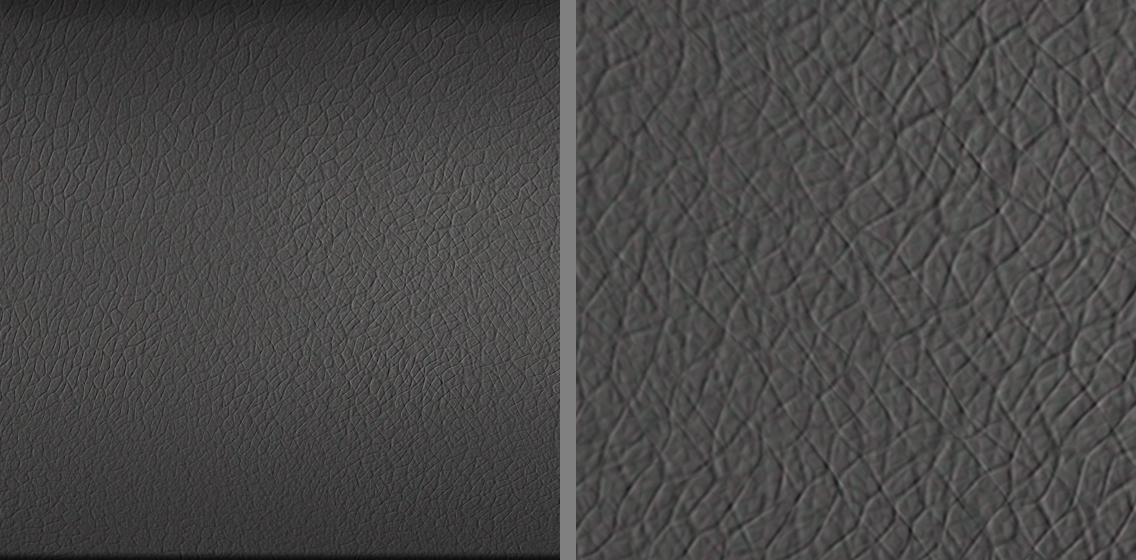
Left: the whole. Right: its middle third, enlarged.
This texture is drawn by a WebGL 2 fragment shader. Its source:

```glsl
#version 300 es
precision highp float;
// Dark grained leather with curved creases, lit across a soft horizontal roll.

uniform vec2 u_resolution;
out vec4 outColor;

const vec3  LEATHER_TINT  = vec3(1.0, 0.985, 0.978);
const float SHADOW_LEVEL  = 0.198;
const float SHEEN_LEVEL   = 0.292;
const float GLOW_STRENGTH = 0.030;
const vec2  GLOW_CENTER   = vec2(0.86, 0.54);
const vec2  LIGHT_DIR     = vec2(-0.97, 0.24);
const float LIGHT_STEP    = 0.0010;  // half distance between height samples
const float RELIEF        = 0.56;
const float CREASE_SHADE  = 0.06;
const float CELL_COUNT    = 48.0;    // main grain cells per canvas width
const float FLAT_COUNT    = 48.0;    // level grain near the lower edge
const float CROSS_COUNT   = 42.0;    // crossing wrinkles
const float PEBBLE_COUNT  = 115.0;   // small pebbles inside the cells
const float PORE_COUNT    = 215.0;   // finest surface roughness
const float FLOW_CURL     = 0.60;    // how far creases turn over the width
const float FLOW_ANGLE    = 0.98;
const float CROSS_ANGLE   = -0.85;
const float CHROMA_NOISE  = 0.040;

vec2 hash2(vec2 p) {
    vec3 q = fract(p.xyx * vec3(0.1031, 0.1030, 0.0973));
    q += dot(q, q.yzx + 33.33);
    return fract((q.xx + q.yz) * q.zy);
}

float valueNoise(vec2 p) {
    vec2 cell = floor(p), f = fract(p);
    f = f * f * (3.0 - 2.0 * f);
    float low  = mix(hash2(cell).x, hash2(cell + vec2(1, 0)).x, f.x);
    float high = mix(hash2(cell + vec2(0, 1)).x, hash2(cell + 1.0).x, f.x);
    return mix(low, high, f.y);
}

// Cellular plateaus: 0 along cell borders, 1 inside, with sloping sides.
float cells(vec2 p, float slopeWidth) {
    vec2 cell = floor(p), f = fract(p);
    float nearest = 8.0, second = 8.0;
    for (int j = -1; j <= 1; j++) {
        for (int i = -1; i <= 1; i++) {
            vec2 offset = vec2(i, j);
            vec2 center = offset + 0.08 + 0.84 * hash2(cell + offset + 90.0);
            float d = length(center - f);
            second = min(second, max(nearest, d));
            nearest = min(nearest, d);
        }
    }
    return smoothstep(0.0, slopeWidth, second - nearest);
}

vec2 rotate(vec2 p, float angle) {
    float c = cos(angle), s = sin(angle);
    return vec2(c * p.x + s * p.y, c * p.y - s * p.x);
}

// Layered sines make the creases wander.
vec2 wander(vec2 p) {
    vec2 w = 0.011 * sin(p.yx * vec2(9.0, 11.0) + vec2(0.7, 2.1));
    w += 0.004 * sin(p.yx * vec2(27.0, 23.0) + p * 13.0 + 1.3);
    return p + w + 0.0018 * sin(p.yx * vec2(83.0, 71.0) + p * 39.0);
}

// Conformal map: creases are steep at the left and lean over to the right.
vec2 flow(vec2 p) {
    vec2 z = FLOW_CURL * (p - 0.5);
    return exp(-z.y) * vec2(sin(z.x), -cos(z.x)) / FLOW_CURL;
}

float leatherHeight(vec2 p) {
    vec2 w = wander(p);
    float patchiness = mix(0.5, 1.0, valueNoise(p * 9.0 + 4.0));
    float upper = smoothstep(0.05, 0.38, p.y + 0.15 * p.x);
    float crossMask = 1.0 - smoothstep(0.1, 0.55, length((p - vec2(0.74, 0.46)) * vec2(0.9, 1.1)));

    vec2 grain = rotate(flow(w), FLOW_ANGLE) * CELL_COUNT * vec2(0.60, 1.15);
    vec2 level = rotate(w, -0.08) * FLAT_COUNT * vec2(0.75, 1.25);
    vec2 bent = w + vec2(0.0, 0.18 * w.x * w.x);
    vec2 crossing = rotate(bent, CROSS_ANGLE) * CROSS_COUNT * vec2(0.52, 1.15);

    float height = cells(grain, 0.26) * patchiness * mix(0.2, 0.85, upper);
    height += cells(level + 40.0, 0.28) * patchiness * mix(0.85, 0.08, upper);
    height += cells(crossing + 17.0, 0.26) * mix(0.08, 0.65, crossMask);
    height += cells(w * PEBBLE_COUNT, 0.6) * 0.30;
    return height + valueNoise(rotate(p, 0.6) * PORE_COUNT) * 0.48;
}

// Broad light: dark at both ends of the roll, brightest in the middle.
float broadLight(vec2 p) {
    float y = p.y + 0.012 * sin(p.x * 5.0);
    float sheen = smoothstep(-0.15, 0.46, y) * (1.0 - smoothstep(0.64, 1.06, y));
    vec2 toGlow = (p - GLOW_CENTER) * vec2(2.6, 4.2);
    return mix(SHADOW_LEVEL, SHEEN_LEVEL, sheen) + GLOW_STRENGTH * exp(-dot(toGlow, toGlow));
}

void main() {
    vec2 p = gl_FragCoord.xy / u_resolution;
    float behind = leatherHeight(p - LIGHT_DIR * LIGHT_STEP);
    float ahead = leatherHeight(p + LIGHT_DIR * LIGHT_STEP);

    // Slopes facing the light brighten; crease floors stay slightly dark.
    float depth = 0.5 * (behind + ahead) - 1.1;
    float light = broadLight(p) * (1.0 + RELIEF * (behind - ahead) + CREASE_SHADE * depth);

    // Faint warm and green flecks.
    float fleck = valueNoise(p * 190.0 + 31.0) - 0.5;
    vec3 color = light * LEATHER_TINT + CHROMA_NOISE * fleck * vec3(0.6, -0.4, 0.0);

    // Shadow gap under the lower edge, soft falloff at the upper one.
    color *= mix(0.3, 1.0, smoothstep(0.0, 0.016, p.y));
    color *= 1.0 - 0.22 * smoothstep(0.94, 1.0, p.y);
    outColor = vec4(clamp(color, 0.0, 1.0), 1.0);
}
```
